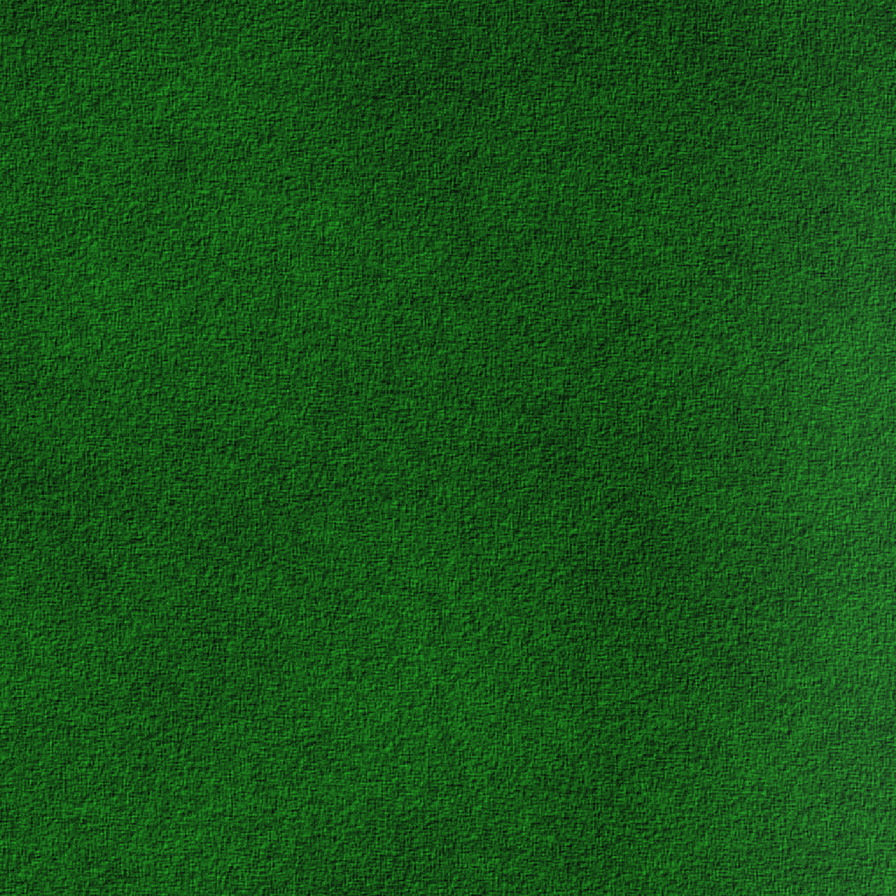
Reproduce this texture procedurally as a Shadertoy shader.

```glsl
// Green felt cloth: short crossing threads and soft lumps form a height field,
// which is lit from one side as a crisp, fine relief. Broad clouds and small
// mottles vary the dye and a pale haze brightens the right-hand edge.

const vec2 LIGHT_STEP = vec2(-0.0014, 0.0015);
const float THREAD_FREQ = 500.0;
const float THREAD_STRETCH = 0.28;
const float LUMP_FREQ = 350.0;
const float GRAIN_FREQ = 512.0;
const float RELIEF_GAIN = 0.30;
const float HEIGHT_GAIN = 0.15;
const float GRAIN_GAIN = 0.14;

float hash(vec2 cell, float seed) {
    vec3 p = fract(vec3(cell.xyx + seed * 17.3) * vec3(0.1031, 0.1030, 0.0973));
    p += dot(p, p.yzx + 33.33);
    return fract((p.x + p.y) * p.z);
}

float valueNoise(vec2 p, float seed) {
    vec2 cell = floor(p);
    vec2 f = fract(p);
    f = f * f * (3.0 - 2.0 * f);
    float low = mix(hash(cell, seed), hash(cell + vec2(1, 0), seed), f.x);
    float high = mix(hash(cell + vec2(0, 1), seed), hash(cell + vec2(1, 1), seed), f.x);
    return mix(low, high, f.y);
}

// Layered noise, centred on zero.
float clouds(vec2 p, float seed) {
    float sum = 0.0;
    float weight = 0.5;
    for (int i = 0; i < 5; i++) {
        sum += weight * (valueNoise(p, seed + float(i)) - 0.5);
        p = mat2(1.6, 1.2, -1.2, 1.6) * p + 5.7;
        weight *= 0.6;
    }
    return sum;
}

// Height of the cloth: weft and warp threads mixed with matted lumps.
float clothHeight(vec2 uv) {
    vec2 wobble = vec2(valueNoise(uv * 60.0, 1.0), valueNoise(uv * 60.0, 2.0));
    vec2 p = (uv + 0.002 * wobble) * THREAD_FREQ;
    float weft = valueNoise(p * vec2(THREAD_STRETCH, 1.0), 3.0);
    float warp = valueNoise(p * vec2(1.0, THREAD_STRETCH), 4.0);
    float lumps = valueNoise(uv * LUMP_FREQ, 5.0);
    return 0.5 * (weft + warp + lumps);
}

// Broad light: brighter to the lower side and towards the right edge.
float broadTone(vec2 uv, float haze) {
    float slope = 0.045 * (0.5 - uv.y);
    float topShade = 0.03 * smoothstep(0.75, 1.0, uv.y) * smoothstep(0.3, 0.7, uv.x);
    float mottle = 0.06 * (valueNoise(uv * 85.0, 30.0) - 0.5);
    return 0.324 + slope - topShade + mottle + 0.08 * haze + 0.13 * clouds(uv * 4.5, 10.0);
}

// Dye colour whose green channel equals the tone.
vec3 feltColor(float tone, float haze) {
    vec3 dye = vec3(0.025 + 0.18 * tone, tone, 0.033 + 0.165 * tone);
    return dye + haze * vec3(0.035, 0.0, 0.045);
}

void mainImage(out vec4 fragColor, in vec2 fragCoord) {
    vec2 uv = fragCoord / iResolution.xy;

    // Haze, strongest at mid height on the right
    float haze = smoothstep(0.68, 1.05, uv.x) * (1.0 - 0.5 * smoothstep(0.6, 1.0, uv.y));

    // Relief shading, darker crevices and fibre grain
    float height = clothHeight(uv);
    float relief = height - clothHeight(uv + LIGHT_STEP);
    float grain = hash(floor(uv * GRAIN_FREQ), 20.0) - 0.5;

    float tone = broadTone(uv, haze) + RELIEF_GAIN * relief;
    tone += HEIGHT_GAIN * (height - 0.75) + GRAIN_GAIN * grain;
    fragColor = vec4(feltColor(clamp(tone, 0.08, 0.66), haze), 1.0);
}
```
